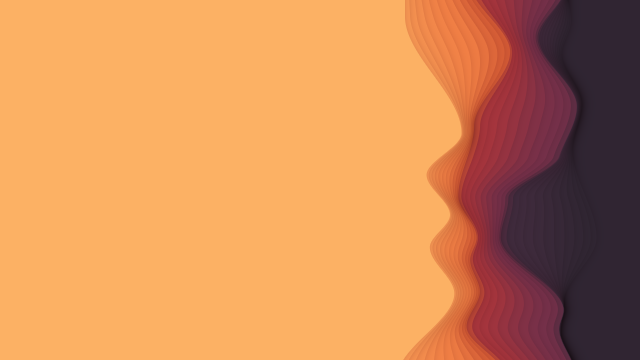
Give the GLSL for this background, as a Shadertoy shader.

```glsl
// Layered paper folds: a flat peach sheet, then orange, red, plum and night sheets.
// Four guide curves are chained from smooth steps; thin sheets are interpolated
// between them and painted back to front, each dropping a soft shadow to its right.

const float SHEETS_PER_BAND = 11.0;

float rise(float a, float b, float y) { return smoothstep(a, b, y); }

// Horizontal position of the four guide curves at height y (canvas heights).
vec4 guideCurves(float y) {
    float peach = 1.106 + 0.156 * rise(-0.042, 0.185, y) - 0.068 * rise(0.185, 0.313, y)
        + 0.056 * rise(0.313, 0.403, y) - 0.065 * rise(0.403, 0.514, y)
        + 0.097 * rise(0.514, 0.63, y) - 0.157 * rise(0.63, 0.954, y);
    float orange = 1.40 - 0.104 * rise(-0.042, 0.093, y) + 0.037 * rise(0.093, 0.19, y)
        - 0.027 * rise(0.19, 0.278, y) + 0.018 * rise(0.278, 0.34, y)
        - 0.051 * rise(0.34, 0.456, y) + 0.044 * rise(0.456, 0.65, y)
        + 0.10 * rise(0.65, 0.856, y) - 0.11 * rise(0.856, 1.046, y);
    float plum = 1.597 - 0.044 * rise(-0.042, 0.086, y) + 0.012 * rise(0.086, 0.139, y)
        - 0.174 * rise(0.139, 0.34, y) + 0.021 * rise(0.34, 0.449, y)
        + 0.134 * rise(0.449, 0.565, y) + 0.056 * rise(0.525, 0.704, y)
        - 0.109 * rise(0.704, 0.896, y) + 0.076 * rise(0.896, 1.035, y);
    float night = 1.602 - 0.044 * rise(-0.042, 0.074, y) + 0.009 * rise(0.074, 0.162, y)
        + 0.09 * rise(0.162, 0.34, y) - 0.067 * rise(0.34, 0.583, y)
        + 0.026 * rise(0.583, 0.711, y) - 0.056 * rise(0.711, 0.85, y)
        + 0.026 * rise(0.85, 0.942, y) - 0.014 * rise(0.942, 1.046, y);
    return vec4(peach, orange, plum, max(night, plum + 0.003));
}

// Edge of the sheet at depth u in 0..3, with sheets crowding near each guide.
float sheetEdge(vec4 guides, float u) {
    vec3 t = clamp(u - vec3(0.0, 1.0, 2.0), 0.0, 1.0);
    return guides.x + dot(guides.yzw - guides.xyz, mix(t, t * t * (3.0 - 2.0 * t), 0.45));
}

vec3 sheetColor(float u) {
    vec3 c = mix(vec3(0.988, 0.694, 0.392), vec3(0.97, 0.58, 0.32), rise(0.0, 0.12, u));
    c = mix(c, vec3(0.95, 0.50, 0.27), rise(0.1, 0.6, u));
    c = mix(c, vec3(0.84, 0.36, 0.21), rise(0.55, 1.0, u));
    c = mix(c, vec3(0.66, 0.21, 0.24), rise(0.98, 1.2, u));
    c = mix(c, vec3(0.46, 0.19, 0.29), rise(1.2, 1.85, u));
    c = mix(c, vec3(0.25, 0.17, 0.24), rise(1.85, 2.2, u));
    return mix(c, vec3(0.19, 0.15, 0.20), rise(2.2, 3.0, u));
}

void mainImage(out vec4 fragColor, in vec2 fragCoord) {
    vec2 p = fragCoord / iResolution.y;
    float pixel = 1.0 / iResolution.y;
    vec4 guides = guideCurves(p.y);
    vec4 slopes = (guideCurves(p.y + 0.001) - guides) / 0.001;
    vec3 color = vec3(0.188, 0.147, 0.198);

    // Paint the sheets from the deepest to the topmost.
    for (float i = 3.0 * SHEETS_PER_BAND; i >= 0.0; i--) {
        float u = i / SHEETS_PER_BAND;
        float slope = sheetEdge(slopes, u);
        float d = (p.x - sheetEdge(guides, u)) / sqrt(1.0 + slope * slope);

        // Soft contact shadow, tinted warm so red survives longest.
        float shadow = 0.085 * exp(-max(d, 0.0) / 0.010);
        color *= 1.0 - shadow * vec3(0.75, 1.0, 0.95);

        color = mix(color, sheetColor(u), clamp(0.5 - d / pixel, 0.0, 1.0));
    }
    fragColor = vec4(color, 1.0);
}
```
